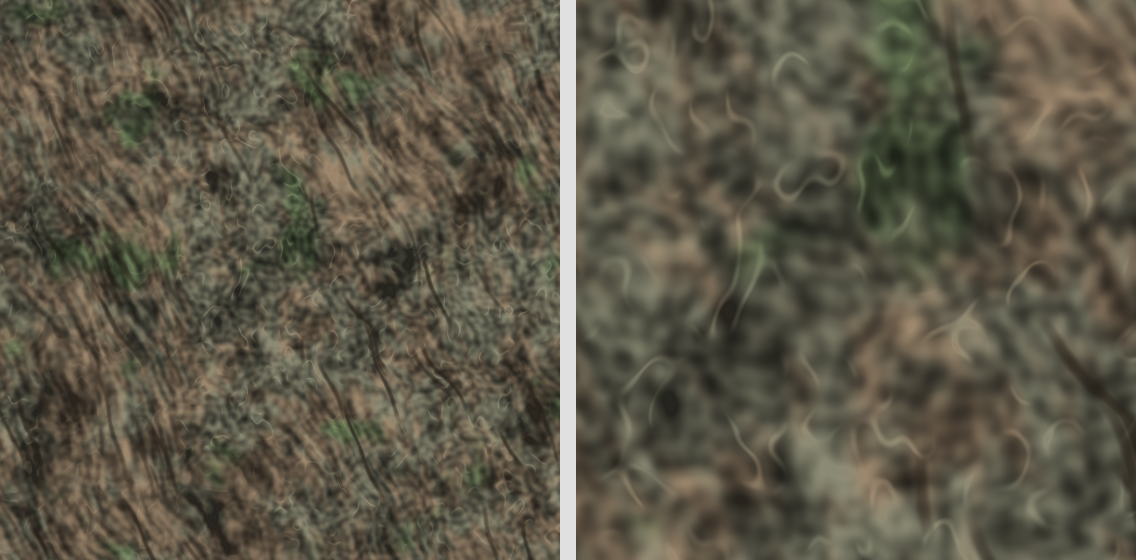
Left: the whole. Right: its middle third, enlarged.
This texture is drawn by a three.js fragment shader. Its source:

```glsl
varying vec2 vUv;

float hash(vec2 p) {
  vec3 q = fract(vec3(p.xyx) * 0.1031);
  q += dot(q, q.yzx + 33.33);
  return fract((q.x + q.y) * q.z);
}

// Gradient noise, about -0.7 to 0.7
float corner(vec2 cell, vec2 offset) {
  float angle = 6.2832 * hash(cell + 57.0);
  return dot(vec2(cos(angle), sin(angle)), offset);
}

float noise(vec2 p) {
  vec2 i = floor(p), f = fract(p);
  vec2 u = f * f * f * (f * (f * 6.0 - 15.0) + 10.0);
  vec2 e = vec2(1.0, 0.0);
  float low = mix(corner(i, f), corner(i + e, f - e), u.x);
  float high = mix(corner(i + e.yx, f - e.yx), corner(i + 1.0, f - 1.0), u.x);
  return mix(low, high, u.y);
}

// x runs across the blades, y down along them
vec2 bladeSpace(vec2 p) {
  return vec2(dot(p, vec2(0.89, 0.45)), dot(p, vec2(0.45, -0.89)));
}

// Scattered thin dark stems, bowed and tapered at both ends
float stems(vec2 p) {
  float cover = 0.0;
  for (int n = 0; n < 42; n++) {
    float id = float(n);
    vec2 center = vec2(hash(vec2(id, 3.0)), hash(vec2(id, 11.0)));
    vec2 d = bladeSpace(p - center);
    float halfLength = mix(0.03, 0.13, hash(vec2(id, 19.0)));
    float t = d.y / halfLength;
    float lean = 0.5 * (hash(vec2(id, 27.0)) - 0.5);
    float bow = 0.012 * (hash(vec2(id, 35.0)) - 0.5);
    float side = abs(d.x - lean * d.y - bow * t * t);
    float taper = 1.0 - smoothstep(0.4, 1.0, abs(t));
    float strength = mix(0.35, 0.9, hash(vec2(id, 43.0)));
    cover = max(cover, strength * taper * (1.0 - smoothstep(0.001, 0.006, side)));
  }
  return cover;
}

void main() {
  vec2 p = vUv + 0.012 * vec2(noise(vUv * 13.0), noise(vUv * 13.0 + 40.0));
  vec2 blade = bladeSpace(p);
  blade.x += 0.05 * noise(vUv * 4.0 + 9.0);

  // Dry grass against mossy litter
  float grass = smoothstep(-0.25, 0.25, noise(p * 3.2 + 5.0) + 0.4 * noise(p * 9.0));
  float patches = 1.5 * noise(p * 5.0 + 21.0) + 2.0 * noise(p * 12.0 + 70.0);
  float streaks = 2.3 * noise(blade * vec2(46.0, 13.0) + 100.0)
                + 2.0 * noise(blade * vec2(85.0, 27.0) + 160.0);
  float grain = 1.9 * noise(p * 38.0 + 200.0) + 2.2 * noise(p * 78.0 + 260.0);
  float tone = patches + streaks * mix(0.6, 1.1, grass) + grain * mix(1.1, 0.6, grass);

  // Pale hairs in the litter
  float hair = 1.0 - smoothstep(0.0, 0.12, abs(noise(p * vec2(44.0, 32.0) + 300.0)));
  hair *= smoothstep(0.0, 0.3, noise(p * 26.0 + 340.0)) * (1.0 - 0.6 * grass);
  tone += 1.5 * hair;

  // Dark hollows
  float hollow = smoothstep(0.12, 0.5, noise(p * 8.0 + 400.0) + 0.5 * noise(p * 21.0 + 430.0));
  tone -= 1.5 * hollow;

  // Brown and grey-green tints
  float warmth = 0.3 * (grass - 0.5) + 0.7 * noise(p * 10.0 + 500.0)
               + 0.6 * noise(blade * vec2(55.0, 24.0) + 540.0);
  vec3 tint = mix(vec3(0.345, 0.345, 0.29), vec3(0.39, 0.335, 0.27),
                  smoothstep(-0.4, 0.35, warmth));
  float moss = smoothstep(0.22, 0.55, noise(p * 6.5 + 600.0) + 0.35 * noise(p * 24.0 + 640.0));
  tint = mix(tint, vec3(0.28, 0.345, 0.235), 0.8 * moss);

  // Soft limit on the tone keeps shadows and highlights muted
  float light = 1.03 + 0.26 * clamp(tone, -3.0, 2.6) / (1.0 + 0.08 * abs(tone));
  vec3 color = tint * light;
  color = mix(color, vec3(0.15, 0.12, 0.09), 0.75 * stems(p));
  gl_FragColor = vec4(color, 1.0);
}
```
